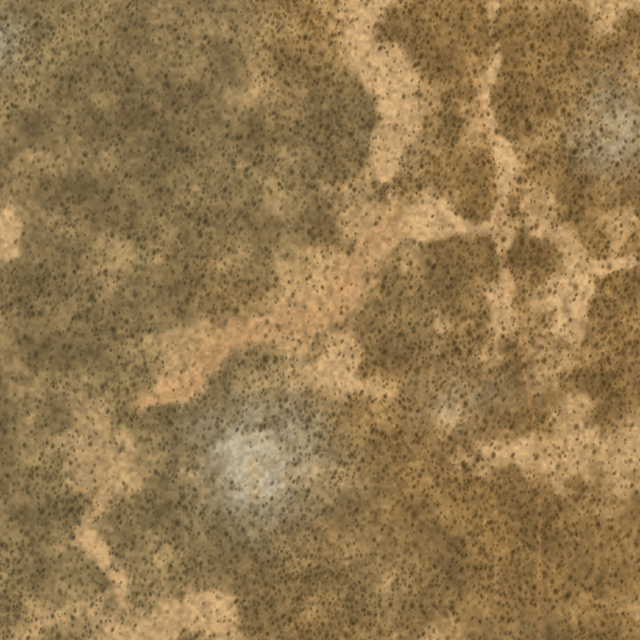
Reproduce this texture procedurally as a WebGL 1 fragment shader.

```glsl
precision highp float;
// Aerial view of dry scrubland: sandy washes, a faint track, pale haze and scattered shrubs.
uniform vec2 u_resolution;

float hash(vec2 p) {
  vec3 q = fract(vec3(p.xyx) * 0.1031);
  q += dot(q, q.yzx + 33.33);
  return fract((q.x + q.y) * q.z);
}

float noise(vec2 p) {
  vec2 i = floor(p), f = fract(p);
  f = f * f * (3.0 - 2.0 * f);
  return mix(mix(hash(i), hash(i + vec2(1.0, 0.0)), f.x),
             mix(hash(i + vec2(0.0, 1.0)), hash(i + 1.0), f.x), f.y);
}

float fbm(vec2 p) {
  float sum = 0.0, amp = 0.5;
  for (int i = 0; i < 5; i++) {
    sum += amp * noise(p);
    p = mat2(1.6, 1.2, -1.2, 1.6) * p + 17.3;
    amp *= 0.5;
  }
  return sum / 0.97;
}

// Soft band around the segment a-b
float band(vec2 p, vec2 a, vec2 b, float width) {
  vec2 ab = b - a;
  float d = length(p - a - ab * clamp(dot(p - a, ab) / dot(ab, ab), 0.0, 1.0)) / width;
  return exp(-d * d);
}

float blob(vec2 p, vec2 centre, float radius) {
  vec2 d = (p - centre) / radius;
  return exp(-dot(d, d));
}

// Jittered, slightly leaning dots; density is the chance that a cell is filled
float shrubs(vec2 p, float cells, float density) {
  vec2 q = p * cells, id = floor(q);
  float cover = 0.0;
  for (int y = -1; y <= 1; y++) {
    for (int x = -1; x <= 1; x++) {
      vec2 cell = id + vec2(x, y);
      vec2 seed = cell + cells * 3.0;
      vec2 d = q - cell - vec2(hash(seed), hash(seed + 71.7));
      d = vec2(d.x + d.y * (hash(seed + 23.1) - 0.6) * 0.7, d.y * 0.75);
      float size = mix(0.32, 0.56, hash(seed + 41.9));
      float chance = hash(seed + 97.3);
      float present = smoothstep(chance - 0.08, chance + 0.08, density);
      float depth = mix(0.35, 1.0, hash(seed + 12.6));
      cover = max(cover, present * depth * (1.0 - smoothstep(0.1 * size, size, length(d))));
    }
  }
  return cover;
}

void main() {
  vec2 p = gl_FragCoord.xy / u_resolution;
  vec2 warp = vec2(fbm(p * 12.0), fbm(p * 12.0 + 50.0)) - 0.5;
  vec2 w = p + warp * 0.09;
  float broad = fbm(p * 4.0 + 8.0);
  float patchy = fbm(p * 20.0 + 31.0);

  // Washes: a diagonal bed with northern and eastern branches
  float bed = band(w, vec2(0.24, 0.37), vec2(0.36, 0.46), 0.03);
  bed = max(bed, band(w, vec2(0.36, 0.46), vec2(0.51, 0.53), 0.032));
  bed = max(bed, band(w, vec2(0.51, 0.53), vec2(0.61, 0.65), 0.036));
  float wash = max(bed, 0.85 * band(w, vec2(0.61, 0.65), vec2(0.78, 0.66), 0.038));
  wash = max(wash, 0.8 * band(w, vec2(0.61, 0.66), vec2(0.6, 0.85), 0.028));
  wash = max(wash, 0.8 * band(w, vec2(0.6, 0.85), vec2(0.57, 1.0), 0.04));
  wash = max(wash, 0.85 * band(w, vec2(0.8, 0.5), vec2(0.79, 0.68), 0.026));
  wash = max(wash, 0.8 * band(w, vec2(0.79, 0.68), vec2(0.75, 1.0), 0.018));
  wash = max(wash, 0.7 * band(w, vec2(0.52, 0.52), vec2(0.52, 0.4), 0.042));
  wash = max(wash, 0.75 * band(w, vec2(0.89, 0.49), vec2(0.9, 0.56), 0.028));
  wash = max(wash, 0.75 * band(w, vec2(0.9, 0.56), vec2(0.99, 0.58), 0.014));
  wash = max(wash, 0.75 * band(w, vec2(0.73, 0.26), vec2(0.83, 0.3), 0.035));
  wash = max(wash, 0.65 * band(w, vec2(0.0, 0.54), vec2(0.01, 0.65), 0.03));
  wash = max(wash, 0.65 * band(w, vec2(0.15, 0.22), vec2(0.2, 0.05), 0.025));
  float sand = smoothstep(0.2, 0.75, wash + (patchy - 0.5) * 1.5);

  // Loose sandy patches, mostly in the south and east
  float open = mix(0.2, 1.0, smoothstep(0.35, 1.0, p.x + 0.8 * (1.0 - p.y)));
  float loose = smoothstep(0.53, 0.68, 0.55 * fbm(w * 7.0 + 63.0) + 0.45 * patchy);
  sand = max(sand, 0.85 * loose * open);

  // Ground: olive in the northwest, browner towards the east
  float east = smoothstep(0.2, 0.9, p.x + (broad - 0.5));
  vec3 ground = mix(vec3(0.555, 0.47, 0.315), vec3(0.575, 0.45, 0.275), east);
  ground *= 1.0 + 0.2 * (broad - 0.5) + 0.5 * (patchy - 0.5);
  vec3 sandColour = mix(vec3(0.81, 0.66, 0.47), vec3(0.76, 0.59, 0.4), bed);
  vec3 colour = mix(ground, sandColour, sand * 0.9);

  // Narrow track winding down the east side
  float trackX = 0.745 + 0.095 * (1.0 - smoothstep(0.2, 0.95, p.y)) + warp.x * 0.015;
  float track = exp(-pow((p.x - trackX) / 0.004, 2.0)) * (0.35 + 0.6 * patchy);
  colour = mix(colour, vec3(0.71, 0.53, 0.34), track);

  // Pale haze, streaked along a diagonal
  float haze = 1.15 * blob(w, vec2(0.41, 0.28), 0.088) + 0.8 * blob(w, vec2(0.98, 0.81), 0.075);
  haze += 0.7 * blob(w, vec2(0.0, 0.95), 0.05) + 0.45 * blob(w, vec2(0.71, 0.38), 0.065);
  float streak = fbm(vec2(p.x + p.y, (p.x - p.y) * 2.2) * 24.0);
  haze *= 0.2 + 1.1 * streak;
  colour = mix(colour, vec3(0.73, 0.69, 0.585), min(haze, 0.9));

  // Shrubs grow in clumps and thin out on sand and under haze
  float growth = smoothstep(0.33, 0.65, 0.4 * broad + 0.6 * fbm(p * 11.0 + 90.0));
  float density = (0.3 + 0.7 * growth) * (1.0 - 0.75 * sand) * (1.0 - 0.7 * min(haze, 1.0));
  float cover = 0.7 * shrubs(p, 125.0, density * 0.8);
  cover = max(cover, 0.9 * shrubs(p + 0.19, 92.0, density * 0.65));
  cover = max(cover, shrubs(p + 0.37, 70.0, density * 0.18));
  vec3 leaf = mix(vec3(0.25, 0.225, 0.135), vec3(0.27, 0.205, 0.09), east);
  colour = mix(colour, leaf, cover * 0.82);

  // Soft soil grain
  float grain = 0.6 * noise(p * 120.0 + 5.0) + 0.4 * noise(p * 230.0 + 19.0) - 0.5;
  colour *= 1.0 + 0.36 * grain;
  gl_FragColor = vec4(colour, 1.0);
}
```
